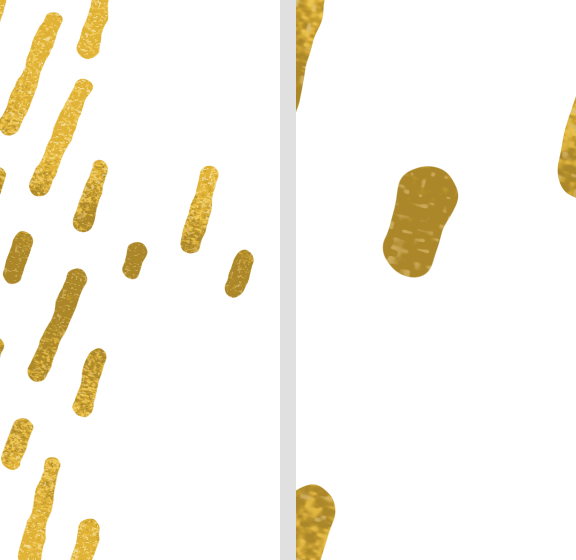
Left: the whole. Right: its middle third, enlarged.
Give the GLSL for this background, as a WebGL 2 fragment shader.

```glsl
#version 300 es
precision highp float;

uniform vec2 u_resolution;
out vec4 fragColor;

// Lengths are in canvas widths, angles in radians
#define LEAN 0.33
#define LANE_WIDTH 0.19
#define CELL_LENGTH 0.46
#define STROKE_RADIUS 0.034
#define SHORTEST 0.13
#define LONGEST 0.50
#define TILT_JITTER 0.18
#define EDGE_WOBBLE 0.014
#define GRAIN_SCALE vec2(95.0, 135.0)
#define GOLDEN 0.618

const vec3 PAPER      = vec3(1.0);
const vec3 GOLD       = vec3(0.88, 0.70, 0.21);
const vec3 DARK_GOLD  = vec3(0.67, 0.53, 0.16);
const vec3 LIGHT_GOLD = vec3(0.94, 0.79, 0.36);
const vec3 DULL_FLECK = vec3(0.82, 0.69, 0.38);
const vec3 PALE_FLECK = vec3(0.95, 0.88, 0.66);

// Integer hash giving two values in 0..1
vec2 hash2(ivec2 cell) {
    uvec2 v = uvec2(cell) * 1664525u + 1013904223u;
    v.x += v.y * 1664525u;
    v.y += v.x * 1664525u;
    v ^= v >> 16u;
    v.x += v.y * 1664525u;
    v.y += v.x * 1664525u;
    v ^= v >> 16u;
    return vec2(v >> 8u) / 16777216.0;
}

float noise(vec2 p) {
    ivec2 i = ivec2(floor(p));
    vec2 f = fract(p);
    f = f * f * (3.0 - 2.0 * f);
    float low  = mix(hash2(i).x, hash2(i + ivec2(1, 0)).x, f.x);
    float high = mix(hash2(i + ivec2(0, 1)).x, hash2(i + ivec2(1, 1)).x, f.x);
    return mix(low, high, f.y);
}

vec2 rotate(vec2 p, float angle) {
    float c = cos(angle), s = sin(angle);
    return vec2(c * p.x - s * p.y, s * p.x + c * p.y);
}

// Strokes crowd the left side and reach right only around mid height
bool isPlaced(vec2 center) {
    float rise = (center.y - 1.1) / 0.25;
    return center.x < 0.4 + 0.55 * exp(-rise * rise);
}

// Round-ended stroke along y, a little wider at one end
float strokeDistance(vec2 p, float halfLength, float taper) {
    float along = clamp(p.y / halfLength, -1.0, 1.0);
    float radius = STROKE_RADIUS * (1.0 + taper * along);
    float reach = max(halfLength - STROKE_RADIUS, 0.0);
    return length(vec2(p.x, p.y - clamp(p.y, -reach, reach))) - radius;
}

// Distance to the nearest stroke in staggered, leaning lanes
float strokesDistance(vec2 p) {
    vec2 q = rotate(p, LEAN);
    int homeLane = int(floor(q.x / LANE_WIDTH));
    float nearest = 1.0;
    for (int i = -1; i <= 1; i++) {
        int lane = homeLane + i;
        float stagger = fract(GOLDEN * float(lane));
        int homeCell = int(floor(q.y / CELL_LENGTH - stagger));
        for (int j = -1; j <= 1; j++) {
            int cell = homeCell + j;
            vec2 center = (vec2(lane, cell) + vec2(0.5, 0.5 + stagger))
                        * vec2(LANE_WIDTH, CELL_LENGTH);
            if (!isPlaced(rotate(center, -LEAN))) continue;

            vec2 shift = hash2(ivec2(lane, cell)) - 0.5;
            vec2 shape = hash2(ivec2(lane + 71, cell + 37)) - 0.5;
            float size = fract(GOLDEN * float(cell) + 0.57 * float(lane) + 0.8);
            float halfLength = 0.5 * mix(SHORTEST, LONGEST, pow(size, 1.3));
            vec2 local = rotate(q - center - 0.035 * shift, TILT_JITTER * shape.x);
            nearest = min(nearest, strokeDistance(local, halfLength, 0.35 * shape.y));
        }
    }
    return nearest;
}

// Crinkled foil: broad light and dark areas under fine grain
vec3 foil(vec2 p) {
    float band = (p.y - 0.88) / 0.42;
    float shade = 0.85 - 0.75 * exp(-band * band) + 0.5 * (noise(p * 4.0 + 9.0) - 0.5);
    vec2 g = rotate(p, 0.25) * GRAIN_SCALE;
    float grain = 0.6 * noise(g) + 0.4 * noise(g * 1.9 + 31.0);
    float fleck = noise(g * 1.3 + 67.0);

    vec3 color = mix(DARK_GOLD, GOLD, smoothstep(0.2, 0.8, shade + 0.9 * (grain - 0.5)));
    color = mix(color, LIGHT_GOLD, smoothstep(0.5, 0.75, grain) * smoothstep(0.2, 0.7, shade));
    vec3 fleckColor = mix(DULL_FLECK, PALE_FLECK, smoothstep(0.3, 0.9, shade));
    return mix(color, fleckColor, 0.8 * smoothstep(0.68, 0.92, fleck));
}

void main() {
    vec2 p = gl_FragCoord.xy / u_resolution.x;
    float pixel = 1.0 / u_resolution.x;
    float wobble = noise(p * 16.0) - 0.5 + 0.35 * (noise(p * 42.0 + 5.0) - 0.5);
    float dist = strokesDistance(p) + EDGE_WOBBLE * wobble;
    float coverage = 1.0 - smoothstep(-0.8 * pixel, 0.8 * pixel, dist);
    fragColor = vec4(mix(PAPER, foil(p), coverage), 1.0);
}
```
